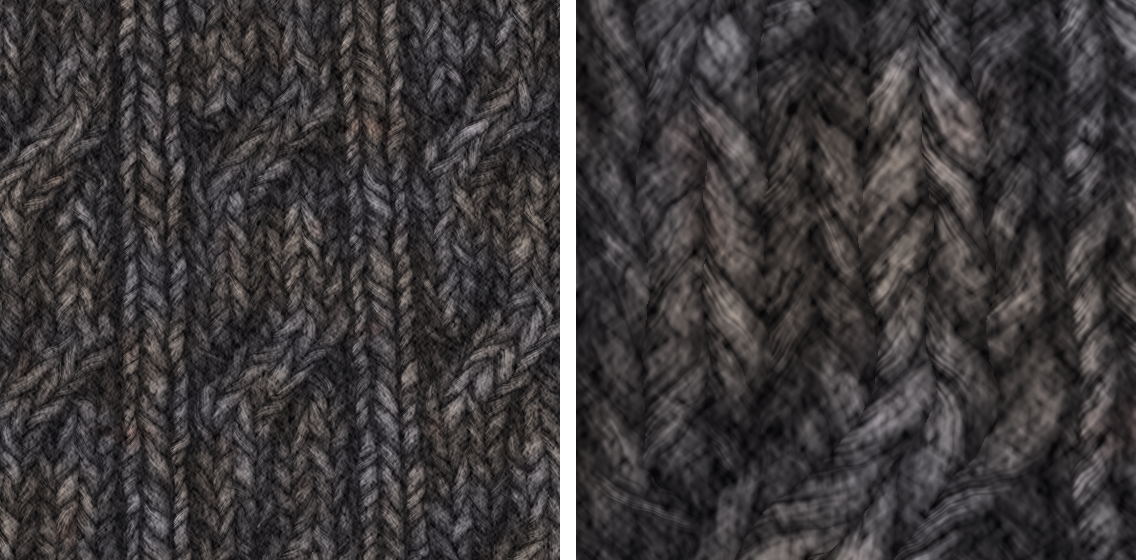
Left, the full canvas; right, a detail of the centre.
Reproduce this texture procedurally as a Shadertoy shader.

```glsl
// Charcoal wool knit: three-column ribs alternate with two-strand rope cables.
// Slanted yarn legs make up every column; strands swap sides at each crossing,
// and gradient noise supplies fibres, stray fuzz, wobble and colour drift.

const float PERIOD_X = 0.39;    // rib to rib
const float PERIOD_Y = 0.40;    // crossing to crossing
const float ROWS = 20.0;        // stitch rows over the canvas height
const vec3 SHADOW = vec3(0.054, 0.049, 0.055);
const vec3 WOOL = vec3(0.485, 0.463, 0.460);
const vec3 WARM = vec3(1.035, 1.0, 0.955);
const vec3 COOL = vec3(0.97, 0.99, 1.045);

vec2 hash2(vec2 p) {
    vec3 q = fract(p.xyx * vec3(0.1031, 0.1030, 0.0973));
    q += dot(q, q.yzx + 33.33);
    return fract((q.xx + q.yz) * q.zy);
}

float cornerSlope(vec2 cell, vec2 offset) {
    float angle = 6.2832 * hash2(cell).x;
    return dot(vec2(cos(angle), sin(angle)), offset);
}

float gradientNoise(vec2 p) {
    vec2 i = floor(p), f = fract(p);
    vec2 w = f * f * f * (f * (f * 6.0 - 15.0) + 10.0);
    vec2 e = vec2(1.0, 0.0);
    float low = mix(cornerSlope(i, f), cornerSlope(i + e, f - e), w.x);
    float high = mix(cornerSlope(i + e.yx, f - e.yx), cornerSlope(i + 1.0, f - 1.0), w.x);
    return mix(low, high, w.y);
}

// Column of slanted yarn legs; x spans -0.5..0.5, y counts rows
float yarnLegs(vec2 p, float slant, float seed) {
    float row = p.y + slant * p.x + hash2(vec2(seed, 4.0)).x;
    row += 0.5 * gradientNoise(vec2(row * 0.6, seed * 5.3));
    float fibre = gradientNoise(vec2(p.x * 2.0, row * 9.0) + seed * 17.0);
    float f = fract(row) - 0.5;
    float x = p.x + 0.2 * fibre;
    float body = max(1.0 - 2.7 * x * x, 0.0) * (1.0 - 2.9 * f * f);
    float shade = mix(0.7, 1.3, hash2(vec2(floor(row), seed)).y);
    shade = mix(1.0, shade, smoothstep(0.5, 0.25, abs(f)));
    return body * shade * (1.0 + 0.65 * fibre) * (1.0 + 0.4 * f);
}

// Rounded strand of four leg columns; u spans -1..1. Returns tone, coverage
vec2 cableStrand(float u, float rowY, float seed) {
    float column = clamp(floor(u * 2.0), -2.0, 1.0);
    float slant = mod(column, 2.0) < 0.5 ? 0.95 : -0.95;
    vec2 leg = vec2(u * 2.0 - column - 0.5, rowY);
    float rounding = 1.0 - 0.6 * min(u * u, 1.0);
    float tone = yarnLegs(leg, slant, seed + column * 3.0) * rounding;
    return vec2(tone, 1.0 - smoothstep(0.84, 1.04, abs(u)));
}

// Wide centre column between two narrow ones; x is in periods
vec2 ribColumns(float x, float rowY, float seed) {
    vec2 rib = vec2(0.0);
    for (int i = -1; i <= 1; i++) {
        float side = float(i);
        float width = i == 0 ? 0.112 : 0.072;
        float slant = i == 0 ? 0.95 : -0.85;
        float rate = i == 0 ? 1.0 : 1.45;
        float local = (x - side * 0.103) / width;
        float cover = 1.0 - smoothstep(0.36, 0.6, abs(local));
        float tone = yarnLegs(vec2(local, rowY * rate), slant, seed + side * 5.0);
        rib = mix(rib, vec2(tone, 1.0), cover);
    }
    return rib;
}

// Two strands trade sides; x is from the cable centre, v from the crossing
vec2 ropeCable(float x, float v, float rowY, float crossing, float seed) {
    float near = 1.0 - smoothstep(0.10, 0.32, abs(v));
    float frontSway = 0.165 * (2.0 * smoothstep(-0.25, 0.25, v) - 1.0);
    float backSway = 0.165 * (2.0 * smoothstep(-0.12, 0.12, v) - 1.0);
    float frontU = (x - frontSway) / (0.172 + 0.05 * near);
    float backU = (x + backSway) / 0.172;
    float tilt = 0.7 * near * frontU;
    vec2 front = cableStrand(frontU, rowY + tilt, seed + 20.0 * mod(crossing, 2.0));
    vec2 back = cableStrand(backU, rowY, seed + 20.0 * mod(crossing + 1.0, 2.0));
    float close = 1.0 - smoothstep(0.2, 0.42, abs(v));
    back.x *= 1.0 - 0.65 * close * (1.0 - smoothstep(0.9, 1.8, abs(frontU)));
    front.x *= 1.0 + 0.12 * near;
    return mix(back, vec2(front.x, 1.0), front.y);
}

// Fine straight hairs in several steep directions, sparse at their brightest
float fuzz(vec2 p) {
    float sum = 0.0;
    for (int i = 0; i < 5; i++) {
        float a = 0.6 + 0.48 * float(i);
        vec2 q = mat2(cos(a), -sin(a), sin(a), cos(a)) * p;
        float hair = gradientNoise(q * vec2(52.0, 215.0) + float(i) * 31.0);
        sum += hair * (0.55 + 1.9 * abs(hair));
    }
    return sum;
}

void mainImage(out vec4 fragColor, in vec2 fragCoord) {
    vec2 p = fragCoord / iResolution.xy;
    vec2 wobble = vec2(gradientNoise(p * 17.0), gradientNoise(p * 17.0 + 50.0));
    vec2 frizz = vec2(gradientNoise(p * 80.0), gradientNoise(p * 80.0 + 90.0));
    vec2 k = p + 0.014 * wobble + 0.0022 * frizz;

    // Cloth leans slightly and fans out towards the bottom
    k.x -= (1.0 - p.y) * (0.082 * p.x - 0.009);
    float across = (k.x - 0.267) / PERIOD_X;
    float cableId = floor(across), ribId = floor(across + 0.5);
    float down = (k.y - 0.342 - 0.025 * cableId) / PERIOD_Y;
    float crossing = floor(down + 0.5);
    float rowY = k.y * ROWS;

    // Recessed ground of dim legs, then cable, then rib
    float groundX = k.x * 34.0;
    float tone = 0.08 + 0.3 * yarnLegs(vec2(fract(groundX) - 0.5, rowY), 0.8, floor(groundX));
    vec2 cable = ropeCable(across - cableId - 0.5, down - crossing, rowY, crossing, 60.0 + cableId * 47.0);
    tone = mix(tone, cable.x, cable.y);
    vec2 rib = ribColumns(across - ribId, rowY, 200.0 + ribId * 29.0);
    tone = mix(tone, rib.x, rib.y);

    // Worn patches, fuzz and a soft limit on highlights
    tone *= 1.0 + 0.3 * gradientNoise(p * 9.0 + 7.0) + 0.45 * gradientNoise(p * 32.0 + 11.0);
    tone += fuzz(p + 0.003 * wobble) * (0.09 + 0.32 * clamp(tone, 0.0, 1.0));
    tone = max(tone, -0.05);
    tone /= 1.0 + 0.25 * tone;

    // Hue drifts between cool, warm and rusty wool
    vec3 color = mix(SHADOW, WOOL, tone);
    color *= mix(COOL, WARM, smoothstep(-0.4, 0.4, gradientNoise(p * 7.0 + 20.0)));
    float rust = smoothstep(0.3, 0.65, gradientNoise(p * 11.0 + 73.0));
    color *= mix(vec3(1.0), vec3(1.08, 0.96, 0.92), rust);
    fragColor = vec4(color, 1.0);
}
```
